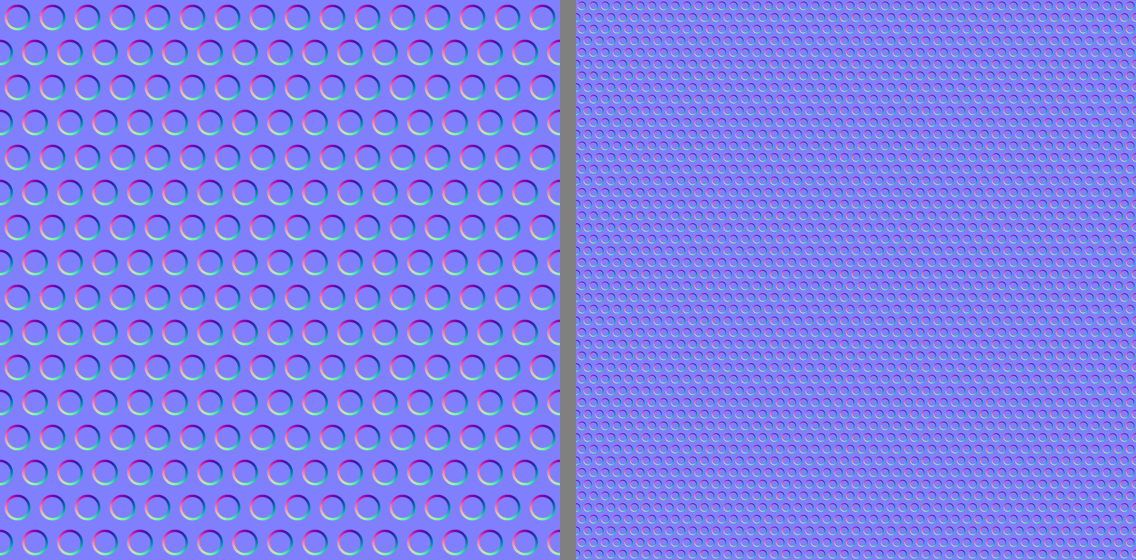
Left, the tile; right, the same tile 3 across and 3 down.
Reproduce this texture map procedurally as a three.js fragment shader.

```glsl
// Tangent-space normal map of a sheet with round, flat-bottomed dimples in staggered rows.
// Each dimple wall follows a smoothstep height profile; its analytic slope gives the normal,
// and a small grid of samples smooths the narrow walls.
varying vec2 vUv;

const float REPEATS = 16.0;         // dimples across and rows up (even, so the stagger wraps)
const float ROW_SHIFT = 0.5;        // sideways shift of alternate rows, in cells
const float INNER_RADIUS = 0.295;   // edge of the flat floor, in cells
const float OUTER_RADIUS = 0.372;   // rim of the dimple, in cells
const float PEAK_SLOPE = 4.5;       // steepness halfway up the wall
const int SAMPLES = 3;              // smoothing samples per axis
const float SAMPLE_SPAN = 0.0019;   // width of the smoothing area, in canvas units

// Offset from the centre of the nearest dimple, in cells
vec2 dimpleOffset(vec2 uv) {
  vec2 grid = uv * REPEATS;
  float evenRow = 1.0 - mod(floor(grid.y), 2.0);
  grid.x += ROW_SHIFT * evenRow;
  return fract(grid) - 0.5;
}

// Surface normal: walls face the dimple centre, floor and sheet face outward
vec3 surfaceNormal(vec2 uv) {
  vec2 offset = dimpleOffset(uv);
  float radius = length(offset);
  float wall = clamp((radius - INNER_RADIUS) / (OUTER_RADIUS - INNER_RADIUS), 0.0, 1.0);
  float slope = PEAK_SLOPE * 4.0 * wall * (1.0 - wall);
  vec2 outward = offset / max(radius, 0.0001);
  return normalize(vec3(-outward * slope, 1.0));
}

void main() {
  // Average the normals over a small square
  vec3 normalSum = vec3(0.0);
  for (int y = 0; y < SAMPLES; y++) {
    for (int x = 0; x < SAMPLES; x++) {
      vec2 jitter = (vec2(float(x), float(y)) + 0.5) / float(SAMPLES) - 0.5;
      normalSum += surfaceNormal(vUv + jitter * SAMPLE_SPAN);
    }
  }
  vec3 normal = normalSum / float(SAMPLES * SAMPLES);

  // Pack from -1..1 into 0..1
  gl_FragColor = vec4(normal * 0.5 + 0.5, 1.0);
}
```
